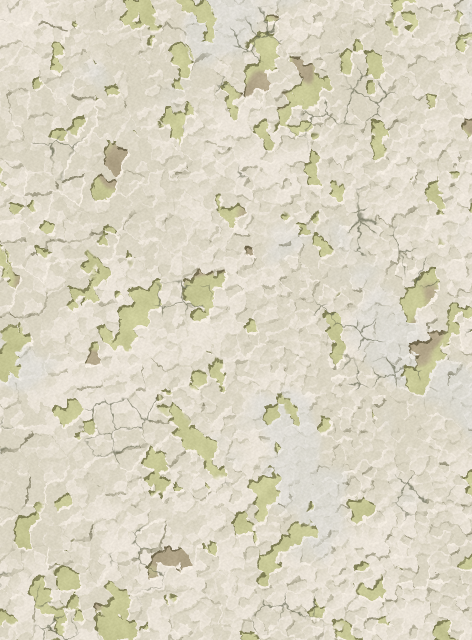
Write a Shadertoy shader that draws this texture.

```glsl
// Weathered wall: curled flakes of cream paint peeling off a pale green coat.
#define FINE_FLAKES 60.0
#define COARSE_FLAKES 27.0
#define PEEL_LEVEL 0.37
#define RAGGEDNESS 0.0045
#define TO_LIGHT vec2(-0.0022, 0.0038)
#define IVORY vec3(0.925, 0.897, 0.853)
#define CREAM vec3(0.855, 0.832, 0.760)
#define CHALK vec3(0.860, 0.860, 0.845)
#define GREEN vec3(0.785, 0.785, 0.590)
#define PLASTER vec3(0.690, 0.640, 0.530)
#define SHADOW_TINT vec3(0.650, 0.645, 0.580)
#define CRACK vec3(0.380, 0.390, 0.300)

struct Surface {
    float height;
    float bare;   // 1 where the flake has fallen off
    float tone;   // random value of the flake
    float seam;   // distance to the nearest coarse flake border
};

vec3 hash3(vec2 p) {
    vec3 q = fract(vec3(p.xyx) * vec3(0.1031, 0.1030, 0.0973));
    q += dot(q, q.yxz + 33.33);
    return fract((q.xxy + q.yzz) * q.zyx);
}

// Layered, bent sines, roughly -1 to 1
float waves(vec2 p, int octaves) {
    float sum = 0.0, amplitude = 0.5;
    for (int i = 0; i < octaves; i++) {
        sum += amplitude * sin(p.x + 1.6 * sin(p.y * 0.7))
                         * cos(p.y + 1.3 * sin(p.x * 0.6));
        p = mat2(1.52, 1.14, -1.14, 1.52) * p + 3.7;
        amplitude *= 0.55;
    }
    return sum;
}

// Cellular noise: xy = vector to the cell centre, z = cell value, w = seam distance
vec4 flake(vec2 p) {
    vec2 cell = floor(p), local = fract(p);
    vec4 nearest = vec4(0.0);
    float first = 8.0, second = 8.0;
    for (int y = -1; y <= 1; y++)
    for (int x = -1; x <= 1; x++) {
        vec2 corner = vec2(x, y);
        vec3 random = hash3(cell + corner + 100.0);
        vec2 toCentre = corner + random.xy - local;
        float d = length(toCentre);
        if (d < first) {
            second = first;
            first = d;
            nearest = vec4(toCentre, random.z, 0.0);
        } else {
            second = min(second, d);
        }
    }
    nearest.w = second - first;
    return nearest;
}

// Two sizes of curled flakes, larger towards the left
Surface paintSurface(vec2 p) {
    vec4 fine = flake(p * FINE_FLAKES);
    vec4 coarse = flake(p * COARSE_FLAKES + 7.0);
    float coarseShare = mix(0.75, 0.25, smoothstep(0.0, 0.6, p.x));

    vec2 centre = p + 0.8 * fine.xy / FINE_FLAKES;
    float peel = waves(centre * vec2(38.0, 27.0), 4)
               + 0.35 * waves(centre * 8.0 + 2.0, 1)
               + 0.30 * (fine.z - 0.5) + 0.12 * (coarse.z - 0.5);
    float bare = smoothstep(PEEL_LEVEL - 0.01, PEEL_LEVEL + 0.01, peel);

    float fineHeight = 0.8 * fine.z + 0.5 * dot(fine.xy, fine.xy);
    float coarseHeight = coarse.z + 0.6 * dot(coarse.xy, coarse.xy);
    float height = mix(fineHeight, coarseHeight, coarseShare);
    return Surface(mix(height, -0.35, bare), bare, fine.z, coarse.w);
}

vec3 wallColor(vec2 p) {
    vec2 ragged = p + RAGGEDNESS * vec2(waves(p * 190.0, 3), waves(p * 190.0 + 40.0, 3));
    Surface here = paintSurface(ragged);
    float relief = here.height - paintSurface(ragged + TO_LIGHT).height;
    float grain = waves(p * 620.0, 3);

    // Cream top coat with chalky worn areas
    float glow = relief + 0.25 * waves(p * 12.0, 3) + 0.3 * (here.tone - 0.5);
    vec3 paint = mix(CREAM, IVORY, smoothstep(-0.18, 0.22, glow));
    float chalk = smoothstep(0.28, 0.55, waves(p * 9.0 + 5.0, 4));
    paint = mix(paint, CHALK, 0.6 * chalk);

    // Green undercoat, worn to plaster in places
    float worn = smoothstep(0.36, 0.48, waves(p * 11.0 + 20.0, 4));
    vec3 under = mix(GREEN, PLASTER, worn) + 0.05 * waves(p * 60.0, 3);

    // Cast shadows, bright rims, a few open cracks, fine grain
    vec3 color = mix(paint, under, here.bare);
    color *= mix(vec3(1.0), SHADOW_TINT, smoothstep(0.10, 0.75, -relief));
    color += 0.035 * smoothstep(0.15, 0.6, relief);
    float crack = (1.0 - smoothstep(0.0, 0.07, here.seam))
                * smoothstep(0.34, 0.50, waves(p * 17.0 + 9.0, 3));
    color = mix(color, CRACK, 0.7 * crack);
    return color + 0.035 * grain;
}

void mainImage(out vec4 fragColor, in vec2 fragCoord) {
    // Four samples per pixel smooth the flake edges
    vec3 sum = vec3(0.0);
    for (int i = 0; i < 4; i++) {
        vec2 offset = 0.5 * vec2(i % 2, i / 2) - 0.25;
        sum += wallColor((fragCoord + offset) / iResolution.y);
    }
    fragColor = vec4(clamp(sum / 4.0, 0.0, 1.0), 1.0);
}
```
